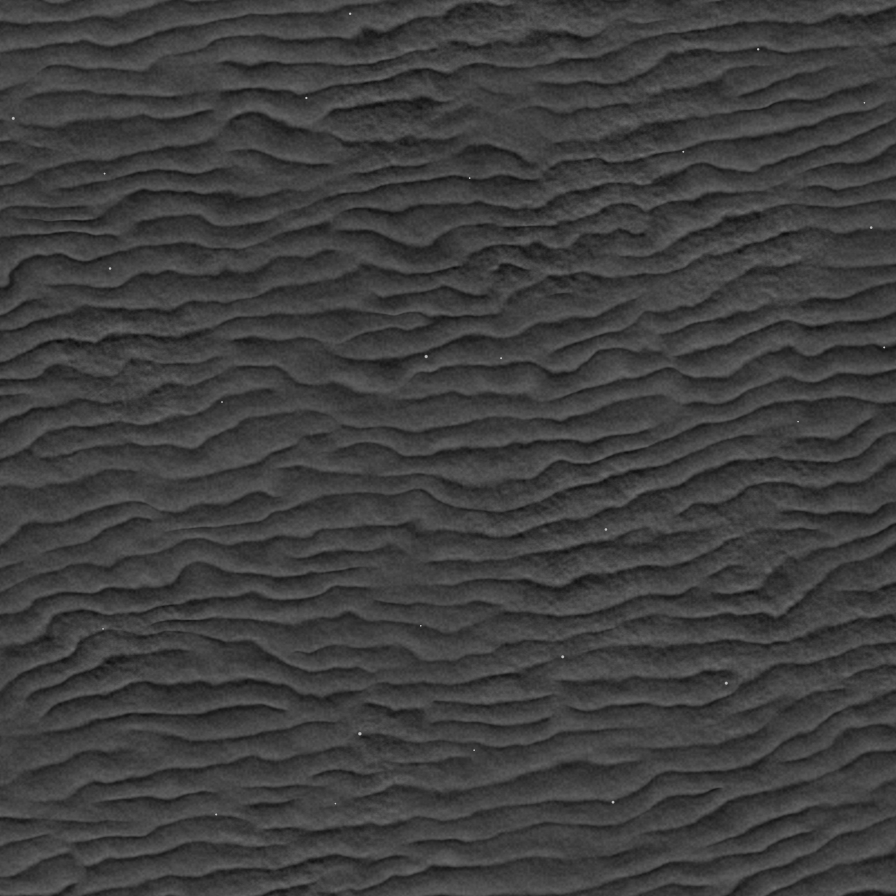
Reproduce this texture procedurally as a WebGL 1 fragment shader.

```glsl
precision highp float;
// Dark grey wind-rippled sand with wavy forking crests, rough patches and pale specks.

uniform vec2 u_resolution;

const float TAU = 6.2831853;

float hash(vec2 p) {
  vec3 q = fract(vec3(p.xyx) * 0.1031);
  q += dot(q, q.yzx + 33.33);
  return fract((q.x + q.y) * q.z);
}

float noise(vec2 p) {
  vec2 i = floor(p), f = fract(p);
  f = f * f * (3.0 - 2.0 * f);
  return mix(mix(hash(i), hash(i + vec2(1.0, 0.0)), f.x),
             mix(hash(i + vec2(0.0, 1.0)), hash(i + 1.0), f.x), f.y);
}

float fbm(vec2 p) {
  float sum = 0.0, gain = 0.5;
  for (int i = 0; i < 4; i++) {
    sum += gain * noise(p);
    p = p * 2.03 + 17.3;
    gain *= 0.5;
  }
  return sum;
}

// Sum of oriented wave packets: its angle is the ripple phase, its length the strength.
vec2 ripplePhasor(vec2 p) {
  vec2 grid = vec2(9.0, 16.0);
  vec2 cell = floor(p * grid);
  vec2 sum = vec2(0.0);
  for (int y = -1; y <= 1; y++) {
    for (int x = -1; x <= 1; x++) {
      for (int k = 0; k < 2; k++) {
        vec2 id = cell + vec2(float(x), float(y));
        vec2 seed = id + 40.0 + 71.0 * float(k);
        vec2 center = (id + vec2(hash(seed), hash(seed + 13.7))) / grid;
        vec2 offset = p - center;
        vec2 reach = offset * grid;
        float weight = max(0.0, 1.0 - dot(reach, reach));
        float tilt = 0.14 + 0.45 * (noise(center * 3.0 + 5.0) - 0.5)
                   + 0.4 * (hash(seed + 29.1) - 0.5);
        float frequency = 29.0 + 10.0 * hash(seed + 47.3);
        float phase = 33.0 * dot(center, vec2(-0.14, 0.99))
                    + 0.62 * hash(seed + 61.9)
                    + frequency * dot(offset, vec2(-sin(tilt), cos(tilt)));
        sum += weight * weight * vec2(cos(TAU * phase), sin(TAU * phase));
      }
    }
  }
  return sum;
}

// Slope that is lit above the crest line and shaded below, with a narrow dark lee.
float rippleTone(float d) {
  float lee = d / (d < 0.0 ? 0.14 : 0.07);
  float rim = (d - 0.17) / 0.08;
  return 0.04 * sin(TAU * d) - 0.105 * exp(-lee * lee) + 0.032 * exp(-rim * rim);
}

// Small pale grains, in a few cells of a coarse grid.
float specks(vec2 p) {
  vec2 id = floor(p * 14.0);
  vec2 center = 0.15 + 0.7 * vec2(hash(id + 3.1), hash(id + 8.7));
  float radius = mix(0.0006, 0.0021, hash(id + 21.3));
  float dist = length(fract(p * 14.0) - center) / 14.0;
  float present = step(0.87, hash(id + 55.5));
  return present * (1.0 - smoothstep(radius * 0.4, radius + 0.0008, dist));
}

void main() {
  vec2 p = gl_FragCoord.xy / min(u_resolution.x, u_resolution.y);

  // Wavy crest lines, calmer in some areas
  float unrest = 0.6 + 0.7 * noise(p * 3.0 + 77.0);
  vec2 warped = p;
  warped.y += unrest * (0.018 * (noise(p * vec2(15.0, 18.0)) - 0.5)
                      + 0.013 * (noise(p * vec2(32.0, 38.0) + 9.0) - 0.5)
                      + 0.004 * (noise(p * vec2(75.0, 85.0) + 4.0) - 0.5));
  vec2 phasor = ripplePhasor(warped);
  float strength = smoothstep(0.0, 0.7, length(phasor));
  strength *= 0.65 + 0.7 * noise(p * vec2(14.0, 24.0) + 31.0);
  float d = atan(phasor.y, phasor.x + 1e-6) / TAU;
  float tone = 0.258 + strength * rippleTone(d);

  // Broad light and dark areas
  tone += 0.055 * (fbm(p * 4.0 + 2.0) - 0.47);

  // Soft slanted lumps and pebbly relief, lit from above
  vec2 lump = warped * vec2(36.0, 72.0) + vec2(0.0, -8.0 * p.x);
  tone += 0.05 * (noise(lump) - noise(lump + vec2(0.1, 0.5)));
  float rough = smoothstep(0.42, 0.7, fbm(p * 7.0 + 60.0));
  vec2 grit = p * vec2(120.0, 160.0);
  float relief = fbm(grit) - fbm(grit + vec2(0.2, 0.6));
  tone += relief * mix(0.07, 0.17, rough);

  // Fine grain and specks
  tone += 0.05 * (noise(p * 400.0) - 0.5);
  tone = mix(tone, 0.75, specks(p));

  gl_FragColor = vec4(vec3(tone), 1.0);
}
```
